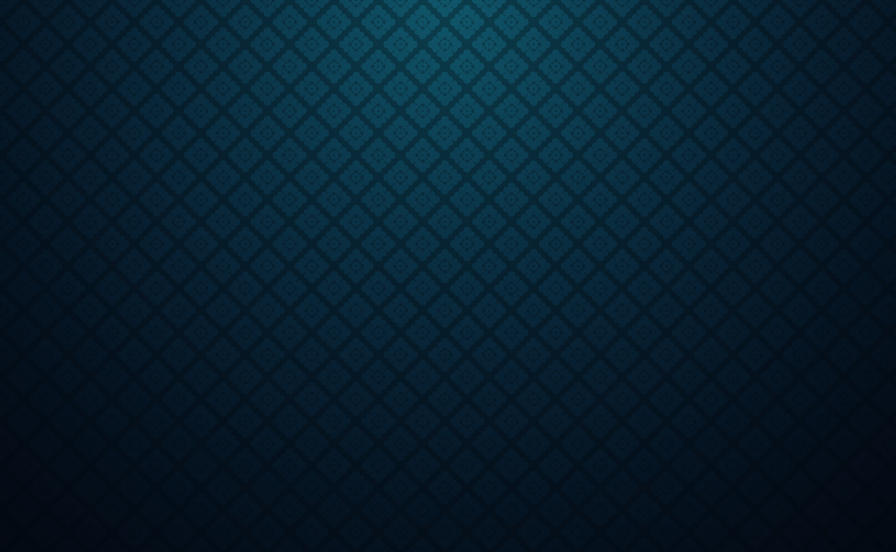
A Shadertoy shader for this pattern:

```glsl
// Dark teal damask: a diagonal lattice of scalloped diamonds with small rosettes,
// lit by a soft elliptical glow from the top centre. The lattice is folded into
// one diamond cell, and distance functions cut the ornament out of it.

const float REPEATS_ACROSS = 20.2;
const vec3 GLOW_COLOR = vec3(0.055, 0.300, 0.370);
const vec3 GLOW_FALLOFF = vec3(1.20, 1.55, 1.20);
const float BAND_SHADE = 0.80;
const float MOTIF_SHADE = 1.12;

// Sine-free hash, returns 0..1
float hash21(vec2 p) {
    vec3 q = fract(vec3(p.xyx) * 0.1031);
    q += dot(q, q.yzx + 33.33);
    return fract((q.x + q.y) * q.z);
}

// Coverage of a shape with signed distance d
float fill(float d, float soft) {
    return 1.0 - smoothstep(-soft, soft, d);
}

float segmentDistance(vec2 p, vec2 a, vec2 b) {
    vec2 along = b - a;
    float h = clamp(dot(p - a, along) / dot(along, along), 0.0, 1.0);
    return length(p - a - along * h);
}

// Fold the staggered lattice into a single diamond centred on zero
vec2 foldDiamond(vec2 p) {
    vec2 diagonal = fract(vec2(p.x + p.y, p.x - p.y) + 0.5) - 0.5;
    return 0.5 * vec2(diagonal.x + diagonal.y, diagonal.x - diagonal.y);
}

// Diamond whose sides are cut into round lobes
float scallopedDiamond(vec2 q, float size, float depth) {
    float side = q.x - q.y;
    float edge = size + depth * abs(sin(side * 15.7));
    return (q.x + q.y - edge) * 0.7071;
}

// Dark details: axis petals, diagonal beads, a centre dot and corner slits
float rosette(vec2 q, float soft) {
    vec2 petal = q.x > q.y ? q : q.yx;
    float d = length((petal - vec2(0.130, 0.0)) * vec2(1.0, 0.75)) - 0.036;
    d = min(d, length(q - vec2(0.082)) - 0.024);
    d = min(d, length(q) - 0.024);
    d = min(d, segmentDistance(q, vec2(0.145), vec2(0.200)) - 0.010);
    return fill(d, soft);
}

// Light ornament coverage, 0 on the bands and 1 on the leaves
float ornament(vec2 p, float soft) {
    vec2 q = abs(foldDiamond(p));
    float leaves = fill(scallopedDiamond(q, 0.375, 0.050), soft);
    return leaves * (1.0 - 0.8 * rosette(q, soft));
}

// Glow centred on the top edge; d is the elliptical distance from it
vec3 glow(float d) {
    return GLOW_COLOR * exp(-GLOW_FALLOFF * pow(d, 1.25));
}

void mainImage(out vec4 fragColor, in vec2 fragCoord) {
    vec2 uv = fragCoord / iResolution.xy;
    vec2 fromTop = vec2(fragCoord.x, iResolution.y - fragCoord.y) / iResolution.x;

    // Pattern space: one unit is one repeat
    vec2 p = fromTop * REPEATS_ACROSS - vec2(0.03, 0.0);
    float soft = 0.75 * REPEATS_ACROSS / iResolution.x;

    float d = length(vec2((uv.x - 0.5) * 1.7, 1.0 - uv.y));
    float shade = mix(BAND_SHADE, MOTIF_SHADE, ornament(p, soft));
    shade = mix(shade, 1.0, 0.45 * smoothstep(0.5, 1.2, d));

    // Fine cloth grain
    float grain = 1.0 + 0.04 * (hash21(floor(fromTop * 512.0)) - 0.5);

    fragColor = vec4(glow(d) * shade * grain, 1.0);
}
```
